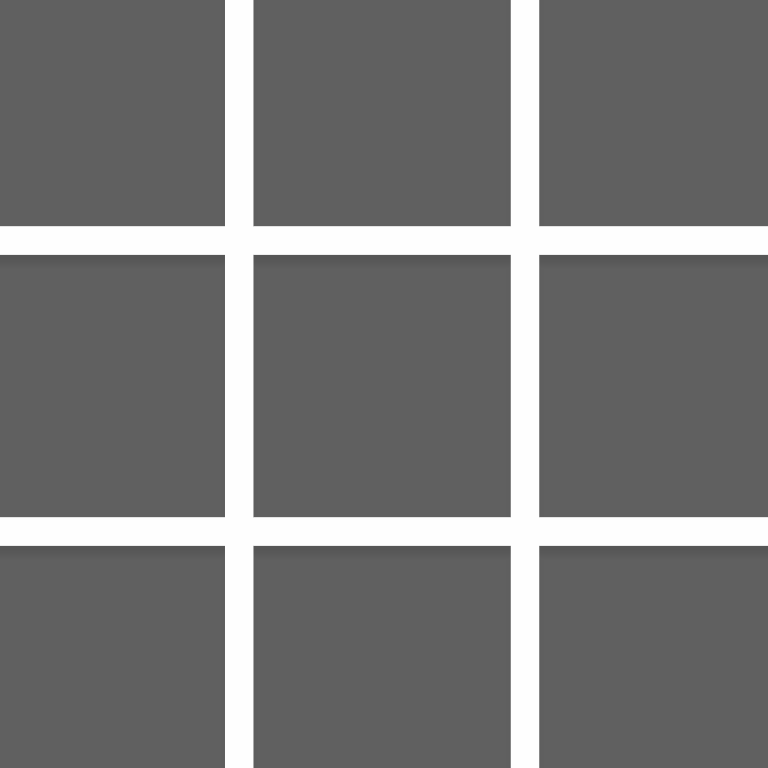
Give the GLSL for this pattern, as a WebGL 1 fragment shader.

```glsl
precision highp float;

uniform vec2 u_resolution;

const vec2 PERIOD = vec2(0.3721, 0.3789);
const vec2 LINE_CENTER = vec2(0.3115, 0.3079);
const vec2 LINE_WIDTH = vec2(0.0371, 0.0374);

const vec3 TILE_COLOR = vec3(0.376);
const vec3 SHADE_COLOR = vec3(0.338);
const vec3 LINE_COLOR = vec3(0.995);

// Signed offset from the nearest grid line on each axis
vec2 lineOffset(vec2 p, vec2 center, vec2 period) {
    return (fract((p - center) / period + 0.5) - 0.5) * period;
}

// Antialiased coverage of the lines on each axis
vec2 lineCoverage(vec2 offset, vec2 width, vec2 pixel) {
    return clamp((0.5 * width - abs(offset)) / pixel + 0.5, 0.0, 1.0);
}

// Soft shade under the upper edge, with a faint trace along the sides
float edgeShade(vec2 offset, vec2 width, vec2 period) {
    float fromTop = mod(-offset.y, period.y) - 0.5 * width.y;
    float fromSide = abs(offset.x) - 0.5 * width.x;
    float top = 1.0 - smoothstep(0.003, 0.021, fromTop);
    float side = 1.0 - smoothstep(0.0, 0.008, fromSide);
    return max(top, 0.2 * side);
}

void main() {
    vec2 uv = gl_FragCoord.xy / u_resolution;
    vec2 offset = lineOffset(uv, LINE_CENTER, PERIOD);
    vec2 coverage = lineCoverage(offset, LINE_WIDTH, 1.0 / u_resolution);

    vec3 tile = mix(TILE_COLOR, SHADE_COLOR, edgeShade(offset, LINE_WIDTH, PERIOD));
    vec3 color = mix(tile, LINE_COLOR, max(coverage.x, coverage.y));
    gl_FragColor = vec4(color, 1.0);
}
```
